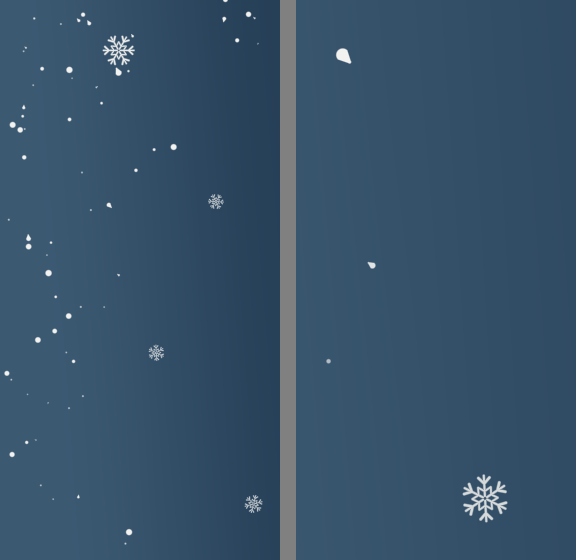
Left, the full canvas; right, a detail of the centre.
Write a Shadertoy shader that draws this background.

```glsl
// Winter night: sparse white snow grains and a few snowflakes on a slate-blue gradient.

const vec3  LIGHT_BLUE   = vec3(0.235, 0.350, 0.448);
const vec3  DARK_BLUE    = vec3(0.150, 0.250, 0.345);
const vec3  SNOW         = vec3(0.95, 0.95, 0.94);
const float TILT         = 0.08;    // slant of the gradient
const float STREAK       = 0.022;   // strength of the faint vertical bands
const int   CLUSTERS     = 22;
const int   GRAINS       = 3;       // grains per cluster
const float SPREAD       = 0.15;    // width of a cluster
const float MIN_GRAIN    = 0.0022;
const float MAX_GRAIN    = 0.0112;
const float TAIL_SHARE   = 0.3;     // share of drop-shaped grains
const int   FLAKES       = 4;
const float BIG_FLAKE    = 0.057;
const vec2  SMALL_FLAKES = vec2(0.024, 0.034);
const float SECTOR       = 1.0471976;  // a sixth of a turn

vec3 hash3(vec2 p) {
    vec3 h = fract(p.xyx * vec3(0.1031, 0.1030, 0.0973));
    h += dot(h, h.yxz + 33.33);
    return fract((h.xxy + h.yzz) * h.zyx);
}

float valueNoise(vec2 p) {
    vec2 cell = floor(p), f = fract(p);
    f *= f * (3.0 - 2.0 * f);
    vec2 e = vec2(1.0, 0.0);
    return mix(mix(hash3(cell).x, hash3(cell + e).x, f.x),
               mix(hash3(cell + e.yx).x, hash3(cell + e.xx).x, f.x), f.y);
}

float coverage(float dist, float pixel) {
    return smoothstep(pixel, -pixel, dist);
}

float segmentDist(vec2 p, vec2 a, vec2 b) {
    vec2 ab = b - a;
    return length(p - a - ab * clamp(dot(p - a, ab) / dot(ab, ab), 0.0, 1.0));
}

// Round grain that tapers along the tail vector
float dropDist(vec2 p, float radius, vec2 tail) {
    float t = clamp(dot(p, tail) / max(dot(tail, tail), 1e-8), 0.0, 1.0);
    return length(p - tail * t) - radius * (1.0 - 0.75 * t);
}

// Six-armed crystal of unit radius
float flakeDist(vec2 p, float turn) {
    float angle = mod(atan(p.y, p.x) + turn + 0.5 * SECTOR, SECTOR) - 0.5 * SECTOR;
    vec2 q = length(p) * vec2(cos(angle), abs(sin(angle)));
    float arm  = segmentDist(q, vec2(0.10, 0.0), vec2(0.95, 0.0)) - 0.05;
    float fork = segmentDist(q, vec2(0.62, 0.0), vec2(0.86, 0.23)) - 0.06;
    float star = segmentDist(q, vec2(0.30, 0.0), vec2(0.46, 0.26)) - 0.045;
    return min(arm, min(fork, star));
}

float grainLayer(vec2 p, float pixel) {
    float cover = 0.0;
    for (int i = 0; i < CLUSTERS; i++) {
        // Clusters crowd towards the upper left
        vec3 c = hash3(vec2(float(i) + 3.0, 17.0));
        float depth = pow((float(i) + c.y) / float(CLUSTERS), 1.6);
        vec2 centre = vec2(0.04 + 0.92 * pow(c.x, 2.1), 1.97 - 1.93 * depth);
        for (int j = 0; j < GRAINS; j++) {
            vec3 h = hash3(vec2(float(i) + 41.0, float(j) + 7.0));
            vec3 k = hash3(vec2(float(j) + 91.0, float(i) + 23.0));
            float radius = mix(MIN_GRAIN, MAX_GRAIN, pow(h.z, 1.4));
            float angle = (k.x - 0.5) * 2.2;
            vec2 tail = vec2(sin(angle), cos(angle)) * (k.z < 0.4 ? -1.0 : 1.0);
            tail *= radius * 1.5 * step(k.y, TAIL_SHARE);
            float dist = dropDist(p - centre - (h.xy - 0.5) * SPREAD, radius, tail);
            float opacity = mix(0.6, 1.0, smoothstep(0.0, 0.4, h.z));
            cover = max(cover, opacity * coverage(dist, pixel));
        }
    }
    return cover;
}

float flakeLayer(vec2 p, float pixel) {
    float cover = 0.0;
    for (int i = 0; i < FLAKES; i++) {
        float n = float(i);
        vec3 h = hash3(vec2(n + 5.0, 61.0));
        vec2 centre = vec2(0.424 + 0.56 * fract(n * 0.62), 1.82 - 0.54 * n);
        float size = i == 0 ? BIG_FLAKE : mix(SMALL_FLAKES.x, SMALL_FLAKES.y, h.x);
        float turn = i == 0 ? 0.0 : h.y * SECTOR;
        float dist = flakeDist((p - centre) / size, turn) * size;
        cover = max(cover, (i == 0 ? 0.97 : 0.85) * coverage(dist, pixel));
    }
    return cover;
}

void mainImage(out vec4 fragColor, in vec2 fragCoord) {
    vec2 p = fragCoord / iResolution.x;   // canvas is 1 wide, 2 high
    float pixel = 0.9 / iResolution.x;

    // Slanted gradient with faint streaks
    float slanted = p.x + TILT * (p.y - 1.0);
    float streaks = valueNoise(vec2(slanted * 22.0, p.y * 1.5)) - 0.5;
    float shade = smoothstep(0.1, 1.1, slanted + STREAK * streaks);
    vec3 color = mix(LIGHT_BLUE, DARK_BLUE, shade);

    float snow = max(grainLayer(p, pixel), flakeLayer(p, pixel));
    fragColor = vec4(mix(color, SNOW, snow), 1.0);
}
```
